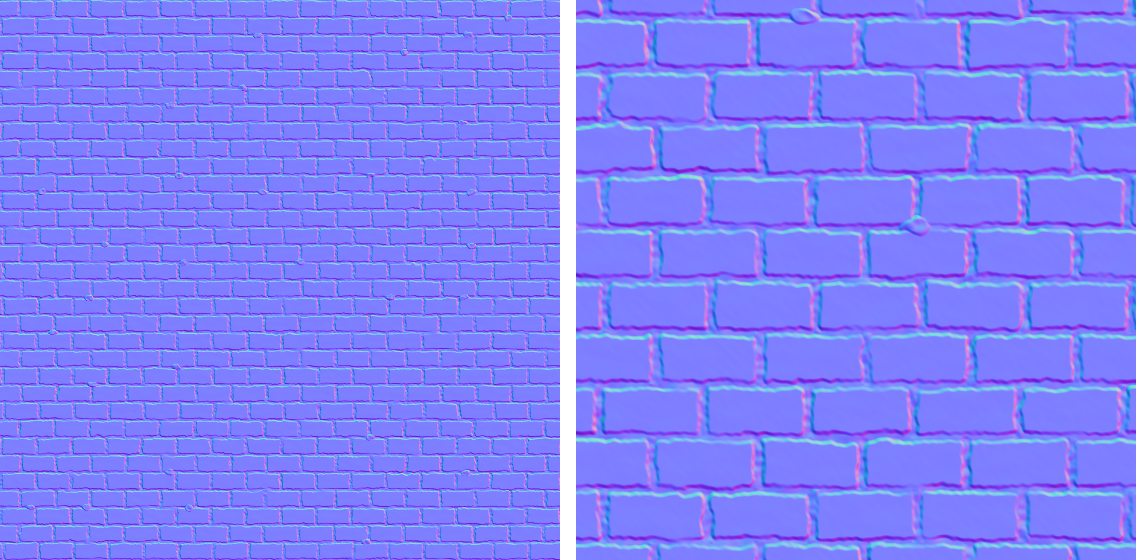
Left: the whole. Right: its middle third, enlarged.
A Shadertoy shader for this texture map:

```glsl
vec2 hash2(vec2 p) {
    p = vec2(dot(p, vec2(127.1, 311.7)), dot(p, vec2(269.5, 183.3)));
    return fract(sin(p) * 43758.5);
}

float cornerSlope(vec2 cell, vec2 corner, vec2 f) {
    return dot(hash2(cell + corner) * 2.0 - 1.0, f - corner);
}

float gradientNoise(vec2 p) {
    vec2 cell = floor(p), f = p - cell;
    vec2 u = f * f * f * (f * (f * 6.0 - 15.0) + 10.0);
    vec2 s = vec2(1.0, 0.0);
    return mix(mix(cornerSlope(cell, s.yy, f), cornerSlope(cell, s.xy, f), u.x),
               mix(cornerSlope(cell, s.yx, f), cornerSlope(cell, s.xx, f), u.x), u.y);
}

float roundBox(vec2 p, vec2 halfSize, float radius) {
    vec2 q = abs(p) - halfSize + radius;
    return length(max(q, 0.0)) + min(max(q.x, q.y), 0.0) - radius;
}

// Mortar splats sit on the bed joints, at most one per 4 x 4 cell
float splatHeight(vec2 p) {
    vec2 cell = floor(p / 4.0);
    vec2 rnd = hash2(cell + 41.0);
    if (hash2(cell + 73.0).x > 0.42) return 0.0;
    vec2 center = cell * 4.0 + vec2(0.8 + 2.4 * rnd.x, 1.0 + floor(rnd.y * 3.0));
    float dist = length((p - center) * vec2(0.85, 1.25)) + 0.22 * gradientNoise(p * 3.0);
    return smoothstep(0.3, 0.14, dist) * (0.125 + 0.06 * gradientNoise(p * 5.0));
}

// Wall relief; one unit is one course, each brick is two units long
float wallHeight(vec2 p) {
    vec2 q = p + 0.07 * vec2(gradientNoise(p * 1.3), gradientNoise(p * 1.3 + 17.0));

    // Running bond with a slight shift in every course
    float row = floor(q.y);
    float x = q.x - 0.14 - mod(row, 2.0) - 0.2 * (hash2(vec2(row, 5.0)).x - 0.5);
    vec2 id = vec2(floor(x / 2.0), row);
    vec2 rnd = hash2(id);
    vec2 local = vec2(mod(x, 2.0) - 1.0, fract(q.y) - 0.5);
    local.y += 0.05 * (rnd.x - 0.5) * local.x;

    // Ragged outline, more broken in worn patches
    float wear = smoothstep(0.15, 0.5, gradientNoise(p * 0.5 + 9.0));
    float d = roundBox(local, vec2(0.935, 0.445) - 0.03 * rnd, 0.07);
    d += (0.06 + 0.14 * wear) * gradientNoise(p * 2.7 + id * 9.7);
    d += 0.05 * gradientNoise(p * 6.5 + id * 3.1);
    float brick = smoothstep(0.035, -0.04, d);

    // Joint depth fades in and out along the edges; head joints are grainier
    float depth = clamp(0.05 + 0.06 * gradientNoise(p * 0.9 + 31.0)
                      + 0.05 * gradientNoise(p * 2.2 + 57.0), 0.008, 0.085);
    float headJoint = smoothstep(0.85, 0.93, abs(local.x));
    depth += (0.008 + 0.035 * headJoint) * gradientNoise(p * 6.0 + 3.0);

    float face = 0.1 + 0.006 * gradientNoise(p * vec2(1.5, 2.5) + id * 5.3)
               + 0.0015 * gradientNoise(p * 6.0 + p.yx * 2.0);
    return max(face - depth * (1.0 - brick), splatHeight(p));
}

void mainImage(out vec4 fragColor, in vec2 fragCoord) {
    vec2 p = fragCoord / iResolution.xy * 32.0;

    // Central differences, widened to the pixel footprint on small canvases
    float stepSize = max(0.025, 12.0 / iResolution.y);
    vec2 e = vec2(stepSize, 0.0);
    vec2 slope = vec2(wallHeight(p + e.xy) - wallHeight(p - e.xy),
                      wallHeight(p + e.yx) - wallHeight(p - e.yx)) / (2.0 * stepSize);

    vec3 normal = normalize(vec3(-slope, 1.0));
    fragColor = vec4(normal * 0.5 + vec3(0.492, 0.498, 0.5), 1.0);
}
```
